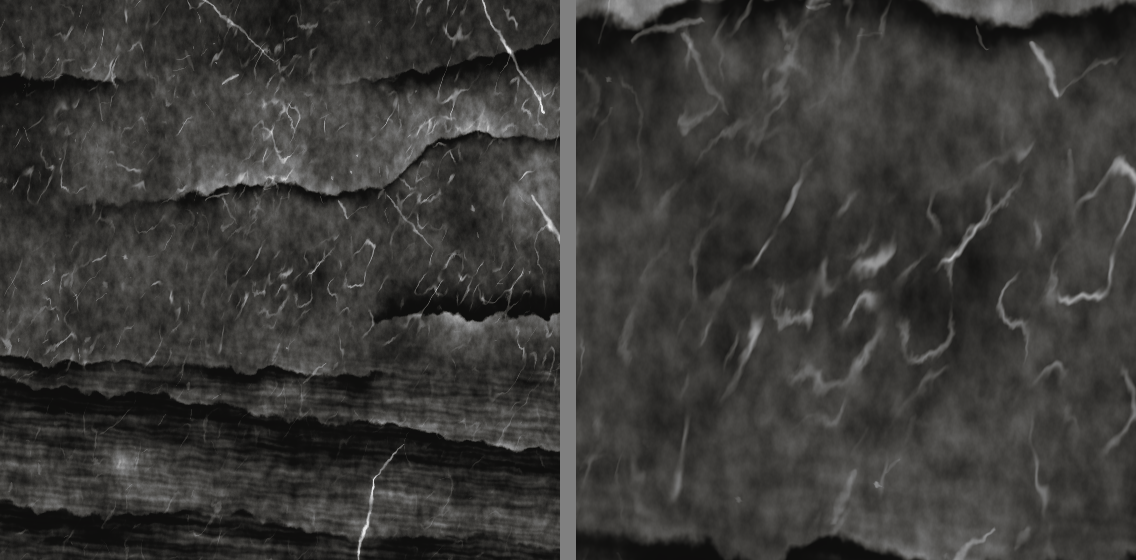
Left: the whole. Right: its middle third, enlarged.
A three.js fragment shader for this texture:

```glsl
// Dark brown-grey marble: stacked rock sheets with pale lips and black shadows,
// mottled with gradient noise and crossed by webs of broken hairlines, short
// flecks, and a few long white cracks.
#define BASE_TONE 0.22
#define MOTTLE 0.95
#define GRAIN 0.3
#define STRATA 0.13
#define VEIN_GAIN 0.26
#define FLECK_GAIN 0.42
#define CRACK_GAIN 0.5
#define WARM_TINT vec3(1.02, 1.0, 0.955)

varying vec2 vUv;

float hash(vec2 p) {
  vec3 h = fract(vec3(p.xyx) * 0.1031);
  h += dot(h, h.yzx + 33.33);
  return fract((h.x + h.y) * h.z);
}
float cornerSlope(vec2 cell, vec2 offset) {
  float angle = 6.2832 * hash(cell);
  return dot(vec2(cos(angle), sin(angle)), offset);
}
float gradientNoise(vec2 p) {
  vec2 i = floor(p), f = fract(p), e = vec2(1.0, 0.0);
  vec2 u = f * f * f * (f * (f * 6.0 - 15.0) + 10.0);
  float low = mix(cornerSlope(i, f), cornerSlope(i + e, f - e), u.x);
  float high = mix(cornerSlope(i + e.yx, f - e.yx), cornerSlope(i + 1.0, f - 1.0), u.x);
  return mix(low, high, u.y);
}
float fbm(vec2 p) {
  float sum = 0.0, gain = 0.6;
  for (int k = 0; k < 5; k++) {
    sum += gain * gradientNoise(p);
    p = mat2(1.6, 1.2, -1.2, 1.6) * p + 17.3;
    gain *= 0.55;
  }
  return sum;
}
// Pale lip where d > 0, shadow where d < 0, with a crisp edge between
float seam(float d, float light, float dark, float lipReach, float shadowReach) {
  float lip = smoothstep(-0.004, 0.004, d);
  return lip * light * exp(-max(d, 0.0) / lipReach)
       - (1.0 - lip) * dark * exp(-pow(max(-d, 0.0) / shadowReach, 1.5));
}
// Broken hairlines along the zero crossings of warped noise
float veinWeb(vec2 p, float scale, float width, float seed) {
  vec2 q = (p + vec2(-0.3 * p.y, 0.0)) * scale * vec2(1.3, 0.7) + seed;
  q += 0.45 * vec2(fbm(q), fbm(q + 31.0));
  float line = 1.0 - smoothstep(0.0, width, abs(gradientNoise(q)));
  return line * smoothstep(-0.1, 0.35, gradientNoise(p * 7.0 + seed * 2.0))
              * smoothstep(-0.3, 0.45, gradientNoise(p * 38.0 + seed)) * 1.5;
}
// Tapered stroke with a faint halo
float stroke(vec2 p, vec2 a, vec2 b, float width) {
  vec2 ab = b - a;
  float t = clamp(dot(p - a, ab) / dot(ab, ab), 0.0, 1.0);
  float d = length(p - a - ab * t);
  width *= 1.0 - 0.5 * abs(2.0 * t - 1.0);
  return 1.0 - smoothstep(width * 0.1, width, d) + 0.2 * exp(-d / (width * 2.0));
}
// Short steep flecks, one in some of the grid cells
float flecks(vec2 p, float scale) {
  vec2 q = p * scale, cell = floor(q);
  float sum = 0.0;
  for (int k = 0; k < 9; k++) {
    vec2 c = cell + vec2(mod(float(k), 3.0), floor(float(k) / 3.0)) - 1.0;
    vec2 mid = c + vec2(hash(c + 53.0), hash(c + 59.0));
    float lean = (hash(c + 71.0) - 0.3) * 2.0, size = hash(c + 77.0);
    vec2 reach = vec2(sin(lean), cos(lean)) * mix(0.03, 0.5, size * size);
    float shine = hash(c + 90.0);
    sum += step(0.45, hash(c + 50.0)) * shine * shine
         * stroke(q, mid - reach, mid + reach, mix(0.14, 0.05, sqrt(size)));
  }
  return sum;
}
float cloud(vec2 p, vec2 center, float tightness) {
  return exp(-tightness * dot(p - center, p - center));
}
void main() {
  vec2 p = vUv;
  float x = p.x, rough = fbm(p * vec2(22.0, 16.0) + 5.0);
  float y = p.y + 0.05 * fbm(p * vec2(4.0, 3.0) + 2.0) + 0.022 * rough;
  float right = smoothstep(0.65, 0.7, x + 0.05 * rough);
  // Broad regions: pale middle slab, dark top and left, dark lower strata
  float ledge = y - 0.62 - 0.05 * smoothstep(0.1, 0.42, x) + 0.02 * smoothstep(0.4, 0.68, x)
              - 0.11 * smoothstep(0.66, 0.8, x);
  float slab = smoothstep(0.0, 0.01, ledge) * (1.0 - smoothstep(0.8, 0.9, y))
             * smoothstep(0.05, 0.17, x - 0.4 * (y - 0.62));
  float low = 1.0 - smoothstep(0.3, 0.41, y), fall = y + 0.06 * x;
  float tone = BASE_TONE + 0.06 * slab - 0.035 * low;
  tone -= 0.085 * smoothstep(0.82, 0.92, y) * smoothstep(0.2, 0.4, x);
  tone -= 0.08 * (1.0 - smoothstep(0.05, 0.2, x)) * smoothstep(0.55, 0.65, y) * (1.0 - slab);
  tone += 0.06 * smoothstep(0.08, 0.13, fall) * (1.0 - smoothstep(0.17, 0.24, fall));
  // Sheet edges from top to bottom, each fading in and out along its length
  float broken = clamp(0.9 + 1.6 * gradientNoise(p * vec2(8.0, 4.0) + 8.0), 0.2, 1.7);
  float shade = clamp(1.0 + 1.2 * gradientNoise(p * vec2(6.0, 9.0) + 41.0), 0.3, 1.4);
  tone += seam(y - 0.85 - 0.075 * smoothstep(0.6, 1.0, x), 0.07, 0.19 * shade, 0.04, 0.03)
        * smoothstep(0.1, 0.3, abs(x - 0.42));
  tone += seam(ledge, 0.17 * broken, 0.2 * shade, 0.024, 0.018) * smoothstep(0.1, 0.22, x);
  tone += seam(0.405 + 0.03 * x - y, 0.23 * broken, 0.24, 0.035, 0.05) * right;
  tone += seam(fall - 0.365, 0.12 * broken, 0.18 * shade, 0.02, 0.025) * (1.0 - right);
  tone += seam(fall - 0.325 + 0.065 * x, 0.08 + 0.14 * right * broken, 0.17, 0.025, 0.08);
  tone += seam(fall - 0.09, 0.03, 0.13 * shade, 0.03, 0.07);
  // Mottling, upright grain and level streaks in the strata
  float level = p.y + 0.09 * x + 0.008 * rough;
  float streak = gradientNoise(vec2(x * 5.0, level * 50.0)) + gradientNoise(vec2(x * 14.0, level * 130.0));
  tone += STRATA * streak * (0.1 + 0.9 * low);
  tone *= 1.0 + MOTTLE * fbm(p * vec2(9.0, 7.0) + 13.0);
  tone += GRAIN * fbm(p * vec2(62.0, 40.0)) * (0.2 + 1.6 * max(tone, 0.0));
  // Milky clouds
  tone += max(0.0, 0.15 + 0.5 * rough) * (1.3 * cloud(p, vec2(0.22, 0.17), 900.0) + cloud(p, vec2(0.94, 0.67), 300.0));
  // Veins and flecks thin out in the strata
  float veins = veinWeb(p, 6.0, 0.02, 4.0) + veinWeb(p, 13.0, 0.045, 19.0) + 0.8 * veinWeb(p, 24.0, 0.085, 37.0);
  vec2 bent = p + 0.014 * vec2(rough, fbm(p * 20.0 + 60.0));
  float patchy = smoothstep(-0.25, 0.35, gradientNoise(p * 5.0 + 70.0));
  float specks = flecks(bent, 15.0) + 0.7 * flecks(bent + 0.37, 32.0);
  tone += (VEIN_GAIN * veins + FLECK_GAIN * patchy * specks) * (1.0 - 0.6 * low);
  // Long white cracks
  float crack = 0.7 * stroke(bent, vec2(0.35, 1.01), vec2(0.49, 0.89), 0.004)
    + stroke(bent, vec2(0.85, 1.02), vec2(0.97, 0.8), 0.005) + stroke(bent, vec2(0.95, 0.65), vec2(1.02, 0.54), 0.007)
    + 0.5 * stroke(bent, vec2(0.69, 0.65), vec2(0.77, 0.56), 0.004)
    + 0.8 * stroke(bent, vec2(0.72, 0.21), vec2(0.672, 0.14), 0.004)
    + stroke(bent, vec2(0.672, 0.14), vec2(0.637, -0.01), 0.005);
  tone += CRACK_GAIN * crack * (0.85 + 0.9 * gradientNoise(p * 28.0));
  // Soft floor, then warm greys turning neutral in the lights
  tone = 0.5 * (tone + 0.05 + sqrt((tone - 0.05) * (tone - 0.05) + 0.001));
  gl_FragColor = vec4(min(tone, 0.9) * mix(WARM_TINT, vec3(1.0), smoothstep(0.2, 0.5, tone)), 1.0);
}
```
